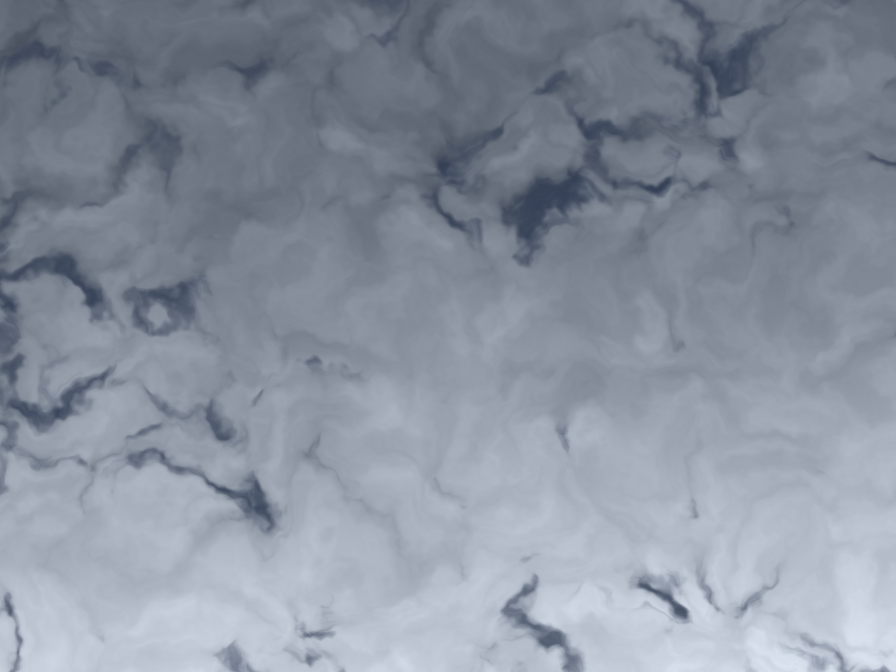
A WebGL 2 fragment shader for this texture:

```glsl
#version 300 es
precision highp float;

#define CELLS 6.5          // cloud puffs per canvas height
#define WARP 0.075         // raggedness of puff outlines
#define TOP_LIGHT 0.385
#define BOTTOM_LIGHT 0.785
#define FALLOFF 1.4        // curve of the vertical light
#define CREVICE 0.060      // darkening between puffs
#define RELIEF 0.10        // side light on the billows
#define GAP_START 0.40     // thinness where blue sky begins to show
#define GAP_FULL 0.98
#define GAP_COLOR vec3(0.19, 0.235, 0.325)
#define HAZE_TINT vec3(0.0, 0.032, 0.083)

uniform vec2 u_resolution;
out vec4 fragColor;

vec2 hash2(vec2 cell) {
    vec3 h = fract(cell.xyx * vec3(0.1031, 0.1030, 0.0973));
    h += dot(h, h.yzx + 33.33);
    return fract((h.xx + h.yz) * h.zy);
}

float gradientDot(vec2 cell, vec2 offset) {
    float angle = 6.28318 * hash2(cell).x;
    return dot(vec2(cos(angle), sin(angle)), offset);
}

float gradientNoise(vec2 p) {
    vec2 i = floor(p), f = p - i;
    vec2 u = f * f * f * (f * (f * 6.0 - 15.0) + 10.0);
    vec2 e = vec2(1.0, 0.0);
    float low = mix(gradientDot(i, f), gradientDot(i + e.xy, f - e.xy), u.x);
    float high = mix(gradientDot(i + e.yx, f - e.yx), gradientDot(i + e.xx, f - e.xx), u.x);
    return 1.4 * mix(low, high, u.y);
}

float fbm(vec2 p, int octaves) {
    float sum = 0.0, amplitude = 0.5;
    for (int i = 0; i < octaves; i++) {
        sum += amplitude * gradientNoise(p);
        p = mat2(1.6, 1.2, -1.2, 1.6) * p + 17.3;
        amplitude *= 0.52;
    }
    return sum;
}

// Distances to the nearest and second nearest puff centres
vec2 puffDistances(vec2 p) {
    vec2 cell = floor(p), nearest = vec2(8.0);
    for (int y = -1; y <= 1; y++) {
        for (int x = -1; x <= 1; x++) {
            vec2 c = cell + vec2(x, y);
            float d = length(c + 0.1 + 0.8 * hash2(c + 71.0) - p);
            nearest = d < nearest.x ? vec2(d, nearest.x) : vec2(nearest.x, min(nearest.y, d));
        }
    }
    return nearest;
}

void main() {
    vec2 uv = gl_FragCoord.xy / u_resolution;
    vec2 p = gl_FragCoord.xy / u_resolution.y;

    // Ragged coordinates
    vec2 warp = vec2(fbm(p * 5.0 + 3.7, 5), fbm(p * 5.0 + 41.2, 5));
    vec2 q = p + WARP * 2.0 * warp;

    // Puffs, the creases between them and their fine billows
    vec2 d = puffDistances(q * CELLS * vec2(0.9, 1.1));
    vec2 small = puffDistances(q * CELLS * 2.1 + 13.0);
    float crease = 1.0 - smoothstep(0.0, 0.38, d.y - d.x);
    float smallCrease = 1.0 - smoothstep(0.0, 0.45, small.y - small.x);
    float patches = fbm(p * vec2(2.0, 2.8) + 9.4, 3);
    vec2 billowPos = q * vec2(8.0, 10.0) + 25.0;
    float detail = fbm(billowPos, 6);
    float relief = detail - fbm(billowPos + vec2(0.16, -0.28), 6);

    // Light rising toward the lower right
    float light = mix(TOP_LIGHT, BOTTOM_LIGHT, pow(1.0 - uv.y, FALLOFF));
    light += 0.05 * (uv.x - 0.5) + 0.07 * fbm(p * 2.3 + 55.0, 3);

    // Cloud shading
    float creaseMask = smoothstep(-0.25, 0.35, patches + 0.6 * detail);
    light -= CREVICE * creaseMask * (crease + 0.5 * smallCrease - 0.45);
    light += 0.05 * (0.45 - d.x) + 0.025 * (0.45 - small.x);
    light += RELIEF * relief - 0.05 * detail;
    vec3 cloud = vec3(light) + HAZE_TINT;

    // Sky through the thin places
    float thin = 0.9 * patches + 0.75 * detail + 0.32 * crease + 0.12 * smallCrease;
    float gap = smoothstep(GAP_START, GAP_FULL, thin);
    vec3 color = mix(cloud, GAP_COLOR, 0.9 * gap);

    fragColor = vec4(clamp(color, 0.0, 1.0), 1.0);
}
```
